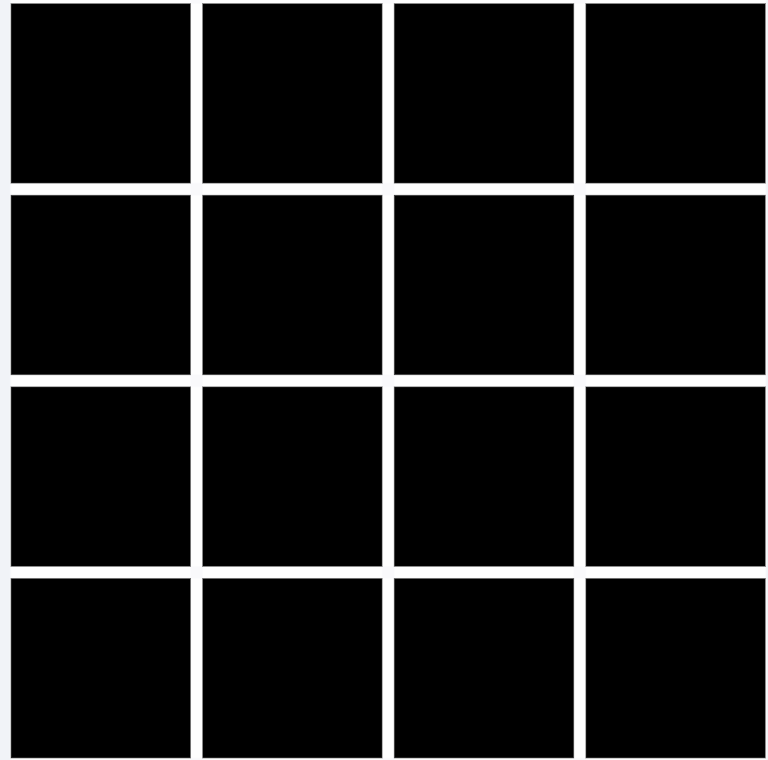
This pattern is drawn by a WebGL 1 fragment shader. Its source:

```glsl
precision highp float;
// Four by four black squares parted by thin white bars, with a pale margin.
// Each point is folded to its nearest cell, and the distance to that cell's
// square gives a slightly soft edge. Lengths are fractions of canvas width.

uniform vec2 u_resolution;

const vec2 CELL_COUNT = vec2(4.0);
const vec2 FIRST_CENTER = vec2(0.1312, 0.1195); // lower left square
const float PITCH = 0.2495;
const float SQUARE_SIDE = 0.2339;
const float EDGE_SOFTNESS = 0.0026;
const float MARGIN_WIDTH = 0.0130;

const vec3 SQUARE_COLOR = vec3(0.0);
const vec3 BAR_COLOR = vec3(0.995);
const vec3 CROSSING_COLOR = vec3(0.975, 0.975, 0.985);
const vec3 MARGIN_COLOR = vec3(0.945, 0.953, 0.970);

// Signed distance to a centred square, negative inside.
float squareDistance(vec2 p, float halfSide) {
  vec2 d = abs(p) - halfSide;
  return length(max(d, 0.0)) + min(max(d.x, d.y), 0.0);
}

void main() {
  vec2 p = gl_FragCoord.xy / u_resolution.x;
  float pixel = 1.0 / u_resolution.x;
  float blur = 0.5 * max(EDGE_SOFTNESS, pixel);

  // Nearest cell, limited to the grid so the outer margin stays empty.
  vec2 cell = floor((p - FIRST_CENTER) / PITCH + 0.5);
  cell = clamp(cell, vec2(0.0), CELL_COUNT - 1.0);
  vec2 local = p - FIRST_CENTER - cell * PITCH;

  // Bars, faintly duller where they cross, and the cool left and right margins.
  vec2 offset = abs(local) - 0.5 * SQUARE_SIDE;
  float crossing = smoothstep(-blur, blur, min(offset.x, offset.y));
  vec3 color = mix(BAR_COLOR, CROSSING_COLOR, crossing);
  float gridRight = FIRST_CENTER.x + (CELL_COUNT.x - 1.0) * PITCH + 0.5 * SQUARE_SIDE;
  float margin = 1.0 - smoothstep(MARGIN_WIDTH - blur, MARGIN_WIDTH + blur, p.x);
  margin = max(margin, smoothstep(gridRight, gridRight + 2.0 * blur, p.x));
  color = mix(color, MARGIN_COLOR, margin);

  // Squares over the background.
  float outside = smoothstep(-blur, blur, squareDistance(local, 0.5 * SQUARE_SIDE));
  gl_FragColor = vec4(mix(SQUARE_COLOR, color, outside), 1.0);
}
```
